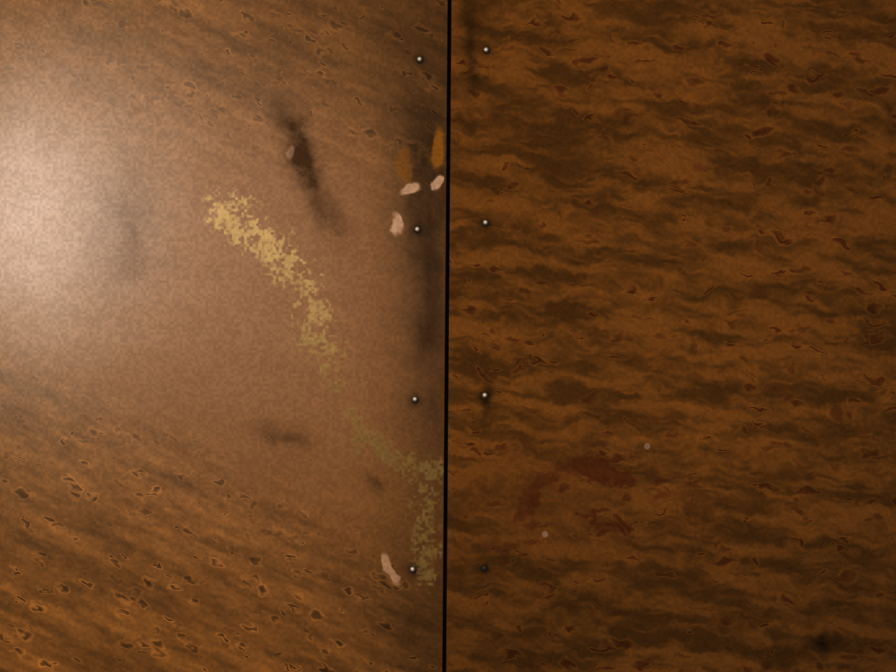
A WebGL 2 fragment shader for this texture:

```glsl
#version 300 es
precision highp float;
// Two rusted metal panels meeting at a dark vertical seam. The left has a
// lamp glow, a flaked gold scuff and stains; the right has streaky pitted rust.
// Built from layers of value noise, soft ellipses and segment distances.
uniform vec2 u_resolution;
out vec4 fragColor;

float hash(vec2 p) {
  vec3 q = fract(p.xyx * .1031);
  q += dot(q, q.yzx + 33.33);
  return fract((q.x + q.y) * q.z);
}

float noise(vec2 p) {
  vec2 i = floor(p), f = fract(p);
  f = f * f * (3. - 2. * f);
  return mix(mix(hash(i), hash(i + vec2(1, 0)), f.x),
             mix(hash(i + vec2(0, 1)), hash(i + 1.), f.x), f.y);
}

float fbm(vec2 p) {
  float sum = 0., amp = .5;
  for (int i = 0; i < 5; i++) {
    sum += amp * noise(p);
    p = mat2(1.6, 1.2, -1.2, 1.6) * p + 7.3;
    amp *= .5;
  }
  return sum;
}

// Noise drawn out along x
float streaks(vec2 p) {
  return .4 * noise(p * vec2(8, 52)) + .34 * noise(p * vec2(22, 100) + 9.)
       + .26 * noise(p * vec2(70, 190) + 31.);
}

vec2 turn(vec2 p, float a) {
  return vec2(cos(a) * p.x + sin(a) * p.y, cos(a) * p.y - sin(a) * p.x);
}

// Ellipse at x, y with radii rx, ry: soft falloff, then firm edge
float glow(vec2 p, float x, float y, float rx, float ry, float a) {
  vec2 d = turn(p - vec2(x, y), a) / vec2(rx, ry);
  return exp(-dot(d, d));
}

float spot(vec2 p, float x, float y, float rx, float ry, float a) {
  return smoothstep(.2, .65, glow(p, x, y, rx, ry, a));
}

// Soft line from a to b
float stroke(vec2 p, vec2 a, vec2 b, float width) {
  vec2 d = b - a;
  float r = length(p - a - d * clamp(dot(p - a, d) / dot(d, d), 0., 1.)) / width;
  return exp(-r * r);
}

// Scattered ragged pits, one per jittered cell: x = core, y = rim
vec2 pits(vec2 g) {
  vec2 pit = vec2(0);
  g += .7 * vec2(noise(g * 2.3), noise(g * 2.3 + 40.));
  for (int k = 0; k < 9; k++) {
    vec2 c = floor(g) + vec2(k % 3 - 1, k / 3 - 1);
    float size = mix(.12, .45, hash(c + 41.3));
    float d = length(g - c - vec2(hash(c + 3.1), hash(c + 17.7))) / size;
    if (hash(c) < .42)
      pit = max(pit, hash(c + 9.) * smoothstep(vec2(1.1, .6), vec2(.2, 0), vec2(d, abs(d - 1.1))));
  }
  return pit;
}

vec3 leftPanel(vec2 p, vec2 w) {
  vec3 col = mix(vec3(.41, .24, .095), vec3(.5, .315, .175), glow(w, .42, .56, .25, .36, .4));
  // Rough grain above and below the matte middle
  float rough = max(smoothstep(.06, -.1, w.y - .5 + .55 * w.x), .8 * smoothstep(.74, .92, w.y + .12 * w.x));
  vec2 q = turn(p, -.42), pit = pits(q * vec2(42, 75));
  col *= 1. + (streaks(q) - .5) * mix(.08, .75, rough);
  col *= 1. - rough * (.4 * pit.x - .25 * pit.y);
  // Lamp glow, then shade toward the seam, top and foot
  float light = .5 * glow(p, .04, .69, .18, .21, 0.) + .4 * glow(p, .06, .68, .42, .36, 0.);
  col = mix(col, vec3(.9, .76, .66), light * (.9 + .2 * fbm(p * 30.)));
  col *= 1. - .36 * glow(w, .18, .67, .05, .08, 0.) * fbm(p * 25.);
  col *= 1. - .24 * smoothstep(.52, .67, w.x);
  col *= 1. - .14 * smoothstep(.25, .4, abs(p.y - .5)) * smoothstep(.2, .6, p.x);
  float shade = .5 * glow(w, .64, .56, .03, .2, .06) + .55 * glow(w, .64, .74, .045, .09, 0.);
  col *= 1. - shade * fbm(p * vec2(45, 18));
  // Flaked scuff, gold above and olive below
  float scuff = stroke(w, vec2(.335, .69), vec2(.45, .58), .036);
  scuff = max(scuff, stroke(w, vec2(.45, .58), vec2(.49, .47), .035));
  scuff = max(scuff, .75 * stroke(w, vec2(.49, .47), vec2(.54, .35), .021));
  scuff = max(scuff, stroke(w, vec2(.54, .35), vec2(.65, .29), .026));
  scuff = max(scuff, .9 * stroke(w, vec2(.635, .27), vec2(.635, .14), .027));
  float flakes = .4 * noise(p * 230.) + .6 * fbm(p * 75.);
  vec3 gold = mix(vec3(.45, .34, .16), vec3(.84, .67, .4), smoothstep(.3, .7, p.y));
  col = mix(col, gold, .75 * smoothstep(.68, .98, flakes + .38 * scuff) * smoothstep(.05, .5, scuff));
  // Dark stains, amber spots and pale chips
  float stain = 1.2 * glow(w, .445, .78, .018, .05, .35) + .5 * glow(w, .48, .7, .02, .06, .4)
    + .6 * glow(w, .42, .353, .035, .014, -.3) + .5 * glow(w, .56, .28, .012, .012, 0.);
  col = mix(col, vec3(.2, .12, .06), min(1.6 * stain * fbm(p * 55.), .85));
  float amber = spot(w, .652, .778, .012, .03, 0.) + .5 * spot(w, .604, .755, .013, .025, 0.);
  col = mix(col, vec3(.55, .31, .07), .8 * amber);
  float chip = spot(w, .612, .722, .018, .011, .3) + spot(w, .588, .665, .009, .018, 0.)
    + spot(w, .653, .73, .008, .012, -.4) + .7 * spot(w, .581, .152, .007, .025, .2)
    + .5 * spot(w, .435, .772, .008, .012, .2);
  return mix(col, vec3(.76, .57, .43), .85 * min(chip, 1.));
}

vec3 rightPanel(vec2 p, vec2 w) {
  vec2 q = turn(w, -.13), pit = pits(q * vec2(30, 64));
  float rust = .6 * streaks(q) + .4 * fbm(q * vec2(14, 40));
  vec3 col = mix(vec3(.25, .14, .045), vec3(.41, .228, .075), smoothstep(.3, .66, rust));
  col = mix(col, vec3(.46, .25, .08), .4 * pit.y);
  col = mix(col, vec3(.22, .085, .03), .75 * pit.x);
  // Worn patch with red spots, then shade and dark marks
  col = mix(col, vec3(.37, .2, .07), .6 * glow(w, .82, .26, .11, .07, 0.));
  float red = glow(w, .87, .26, .14, .07, .3) * smoothstep(.5, .64, fbm(p * vec2(28, 42)));
  col = mix(col, vec3(.22, .07, .03), .7 * red);
  col *= 1. - .17 * smoothstep(.4, 0., p.y) - .1 * smoothstep(1., 1.35, p.x);
  col *= 1. - .4 * glow(w, .7, .93, .012, .08, 0.) - .45 * glow(w, .724, .405, .009, .03, 0.);
  col *= 1. - .6 * glow(w, 1.22, .043, .022, .014, 0.);
  float speck = spot(p, .811, .205, .005, .005, 0.) + spot(p, .963, .336, .005, .005, 0.);
  return mix(col, vec3(.52, .4, .32), .7 * speck);
}

void main() {
  vec2 p = gl_FragCoord.xy / u_resolution.y;
  vec2 w = p + .026 * (vec2(fbm(p * 30.), fbm(p * 30. + 50.)) - .48);
  float px = 1. / u_resolution.y, seam = p.x - .661 - .008 * p.y;
  vec3 col = seam < 0. ? leftPanel(p, w) : rightPanel(p, w);
  col *= .93 + .14 * noise(p * 260.);
  col = mix(col, vec3(.025, .015, .01), smoothstep(.0028 + px, .0028 - px, abs(seam)));
  // Two columns of domed rivets
  for (int i = 0; i < 8; i++) {
    float row = float(i / 2);
    vec2 d = p - (i % 2 < 1 ? vec2(.625 - .0035 * row, .911 - .253 * row) : vec2(.724 - .001 * row, .925 - .257 * row));
    col *= 1. - .4 * exp(-dot(d, d) / 8e-5);
    float shine = glow(d, -.001, .0015, .003, .003, 0.) * (i > 6 ? .15 : 1.);
    col = mix(col, mix(vec3(.1, .07, .05), vec3(.9, .8, .68), shine), smoothstep(.0055 + px, .0055 - px, length(d)));
  }
  fragColor = vec4(col, 1);
}
```
